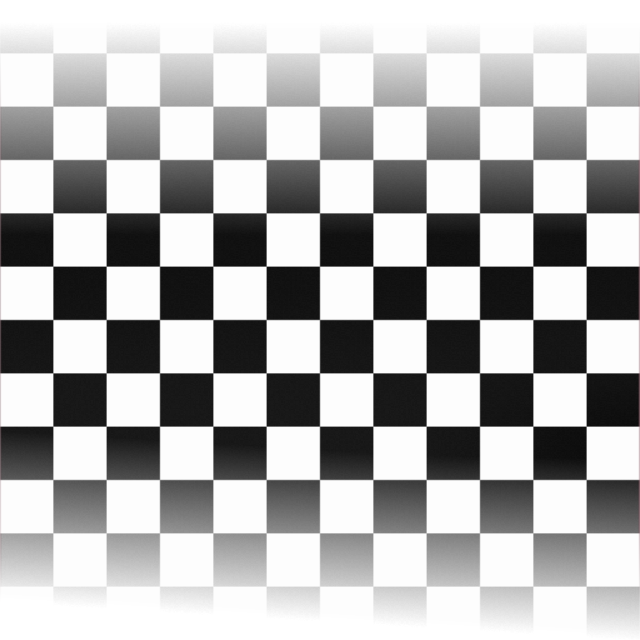
This pattern is drawn by a three.js fragment shader. Its source:

```glsl
varying vec2 vUv;

float hash(vec2 p) {
  return fract(sin(dot(p, vec2(127.1, 311.7))) * 43758.5453);
}

// Smoothed square wave: +1 on even cells, -1 on odd cells
vec2 squareWave(vec2 t) {
  return clamp((0.5 - abs(mod(t + 0.5, 2.0) - 1.0)) / 0.014, -1.0, 1.0);
}

void main() {
  float depth = 1.0 - vUv.y;

  // Checkerboard of twelve by twelve cells
  vec2 wave = squareWave(vUv * 12.0);
  float checker = 0.5 - 0.5 * wave.x * wave.y;

  // Level top fade, tilted bottom fade, nearly black band between
  float topFade = 0.98 - 2.82 * (depth - 0.043);
  float bottomEdge = 0.935 + 0.06 * vUv.x;
  float bottomFade = 0.98 - 3.38 * (bottomEdge - depth);
  float band = 0.066 + 0.028 * smoothstep(0.4, 0.65, depth);
  band -= 0.045 * smoothstep(0.6, 1.0, vUv.x) * smoothstep(0.52, 0.7, depth);
  float ink = max(band, max(topFade, bottomFade));

  // Fine grain in the dark cells
  ink += 0.014 * (hash(floor(vUv * 512.0)) - 0.5);

  // Off-white paper, pure white beyond the fades
  float inside = smoothstep(0.03, 0.05, depth)
               * (1.0 - smoothstep(bottomEdge - 0.012, bottomEdge + 0.004, depth));
  float paper = mix(1.0, 0.992, inside);
  vec3 color = vec3(mix(paper, min(ink, paper), checker));

  // Faint rosy fringe along both sides
  float leftFringe = 1.0 - smoothstep(0.0, 0.004, vUv.x);
  float rightFringe = smoothstep(0.996, 1.0, vUv.x);
  float sideMask = smoothstep(0.08, 0.25, depth) * (1.0 - smoothstep(0.8, 0.95, depth));
  vec3 rose = mix(vec3(0.86, 0.74, 0.77), vec3(0.5, 0.3, 0.35), checker);
  color = mix(color, rose, sideMask * (0.3 * leftFringe + 0.6 * rightFringe));

  gl_FragColor = vec4(color, 1.0);
}
```
